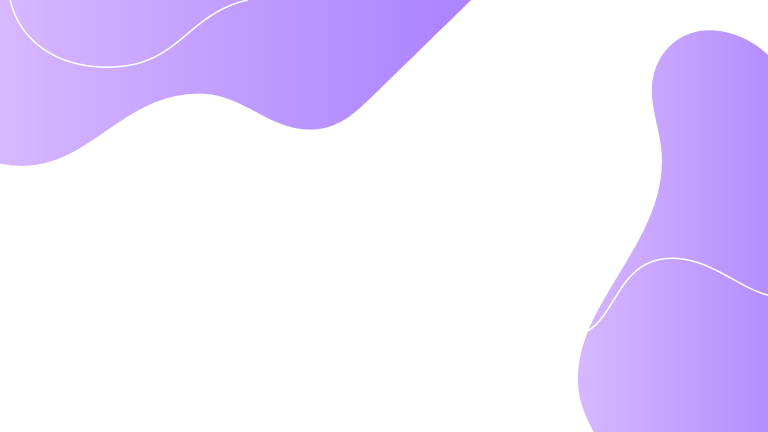
A Shadertoy shader for this background:

```glsl
// Two flowing lilac blobs on white, each crossed by a thin white contour line.
// Outlines are chains of cubic Beziers; stepping along them gives the distance
// to the edge, and counting edges above the point gives the side it lies on.

// field.x: distance to the outline, field.y: sign flipped by each edge above p
void addEdge(vec2 p, vec2 a, vec2 b, inout vec2 field) {
    vec2 ab = b - a, ap = p - a;
    float along = clamp(dot(ap, ab) / dot(ab, ab), 0.0, 1.0);
    field.x = min(field.x, length(ap - ab * along));
    if ((a.x > p.x) != (b.x > p.x) && a.y + ab.y * ap.x / ab.x > p.y) {
        field.y = -field.y;
    }
}

void addCurve(vec2 p, vec2 a, vec2 b, vec2 c, vec2 d, inout vec2 field) {
    const int STEPS = 20;
    vec2 last = a;
    for (int i = 1; i <= STEPS; i++) {
        float t = float(i) / float(STEPS), s = 1.0 - t;
        vec2 next = s * s * s * a + 3.0 * s * t * (s * b + t * c) + t * t * t * d;
        addEdge(p, last, next, field);
        last = next;
    }
}

// Wave hanging from the top left; positive above its lower edge
float topBlob(vec2 p) {
    vec2 f = vec2(99.0, 1.0);
    vec2 crest = vec2(4.15, 7.05), trough = vec2(6.46, 6.30), rise = vec2(7.65, 6.89);
    addCurve(p, vec2(0.0, 5.59), vec2(1.77, 5.23), vec2(2.40, 7.05), crest, f);
    addCurve(p, crest, vec2(5.06, 7.05), vec2(5.58, 6.30), trough, f);
    addCurve(p, trough, vec2(7.04, 6.30), vec2(7.40, 6.66), rise, f);
    addEdge(p, rise, vec2(16.67, 15.68), f);
    return f.x * f.y;
}

// Bottle-like shape leaving at the right; positive inside
float sideBlob(vec2 p) {
    vec2 f = vec2(99.0, -1.0);
    vec2 top = vec2(14.77, 8.37), shoulder = vec2(13.58, 7.12), neck = vec2(13.79, 5.65);
    vec2 hip = vec2(12.29, 2.20), belly = vec2(12.04, 1.11);
    addCurve(p, vec2(16.0, 7.85), vec2(15.69, 8.16), vec2(15.23, 8.37), top, f);
    addCurve(p, top, vec2(14.12, 8.37), vec2(13.58, 7.85), shoulder, f);
    addCurve(p, shoulder, vec2(13.58, 6.63), vec2(13.79, 6.17), neck, f);
    addCurve(p, neck, vec2(13.79, 4.35), vec2(12.81, 3.35), hip, f);
    addCurve(p, hip, vec2(12.13, 1.82), vec2(12.04, 1.47), belly, f);
    addCurve(p, belly, vec2(12.04, 0.69), vec2(12.17, 0.31), vec2(12.50, -0.21), f);
    return f.x * f.y;
}

// Distance to the two thin contour lines
float contourLines(vec2 p) {
    vec2 f = vec2(99.0, 1.0);
    vec2 dip = vec2(2.23, 7.60), hump = vec2(14.0, 3.62);
    addCurve(p, vec2(0.20, 9.05), vec2(0.38, 8.16), vec2(1.17, 7.60), dip, f);
    addCurve(p, dip, vec2(3.75, 7.60), vec2(3.85, 8.69), vec2(5.15, 9.0), f);
    addCurve(p, vec2(12.25, 2.11), vec2(12.85, 2.47), vec2(12.92, 3.62), hump, f);
    addCurve(p, hump, vec2(14.79, 3.62), vec2(15.38, 3.01), vec2(16.0, 2.85), f);
    return f.x;
}

void mainImage(out vec4 fragColor, in vec2 fragCoord) {
    // Canvas of 16 by 9 units
    vec2 p = fragCoord / iResolution.xy * vec2(16.0, 9.0);
    float pixel = 9.0 / iResolution.y;

    // Horizontal gradients, pale on the left of each blob
    vec3 pale = vec3(0.84, 0.72, 1.0), violet = vec3(0.68, 0.52, 1.0);
    vec3 topColor = mix(pale, violet, clamp(p.x / 9.2, 0.0, 1.0));
    vec3 sideColor = mix(pale, violet, clamp((p.x - 12.04) / 4.8, 0.0, 1.0));

    vec3 white = vec3(1.0);
    vec3 color = mix(white, topColor, clamp(0.5 + topBlob(p) / pixel, 0.0, 1.0));
    color = mix(color, sideColor, clamp(0.5 + sideBlob(p) / pixel, 0.0, 1.0));
    color = mix(color, white, clamp(0.5 + (0.016 - contourLines(p)) / pixel, 0.0, 1.0));
    fragColor = vec4(color, 1.0);
}
```
